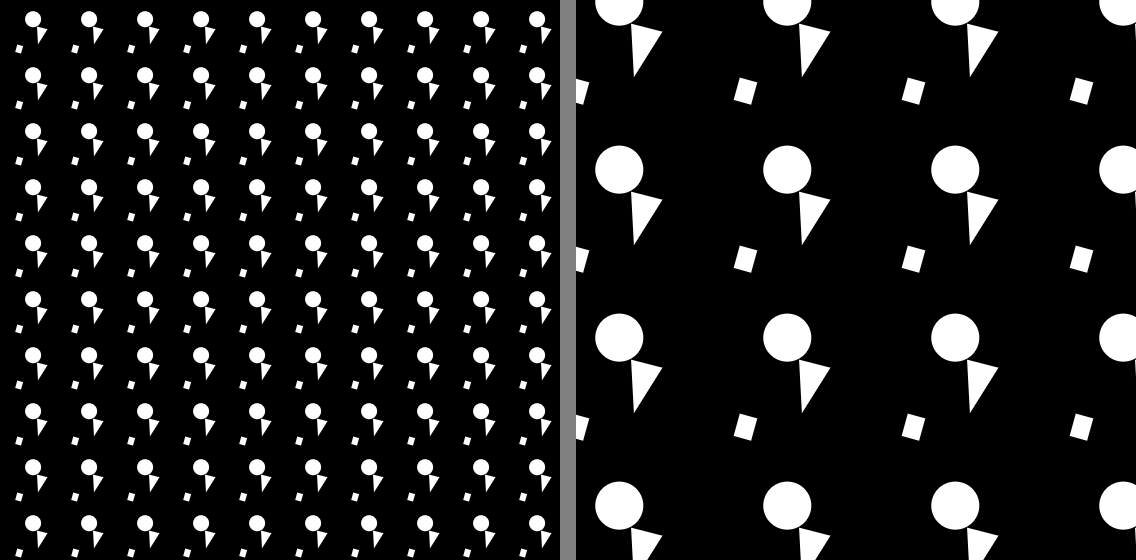
Left, the full canvas; right, a detail of the centre.
Reproduce this pattern procedurally as a Shadertoy shader.

```glsl
// A ten by ten grid of white motifs on black: a disc, a leaning triangle
// touching it from below, and a small tilted block. Each cell is the union
// of three signed distances, measured in cell widths.

float disc(vec2 p, float radius) {
    return length(p) - radius;
}

float block(vec2 p, vec2 halfSize, float angle) {
    float c = cos(angle), s = sin(angle);
    vec2 d = abs(mat2(c, -s, s, c) * p) - halfSize;
    return length(max(d, 0.0)) + min(max(d.x, d.y), 0.0);
}

// Signed distance to the line a-b, positive on its left side
float leftOf(vec2 p, vec2 a, vec2 b) {
    vec2 edge = normalize(b - a);
    return dot(p - a, vec2(-edge.y, edge.x));
}

// Corners run clockwise
float triangle(vec2 p, vec2 a, vec2 b, vec2 c) {
    return max(leftOf(p, a, b), max(leftOf(p, b, c), leftOf(p, c, a)));
}

void mainImage(out vec4 fragColor, in vec2 fragCoord) {
    const float repeats = 10.0;
    vec2 cell = fract(fragCoord / iResolution.xy * repeats);

    // Union of the three shapes
    float shape = disc(cell - vec2(0.591, 0.657), 0.143);
    shape = min(shape, triangle(cell, vec2(0.661, 0.526), vec2(0.848, 0.478), vec2(0.678, 0.207)));
    shape = min(shape, block(cell - vec2(0.342, 0.124), vec2(0.054, 0.069), -0.27));

    // Edge softened over one pixel
    float pixel = repeats / min(iResolution.x, iResolution.y);
    float ink = clamp(0.5 - shape / pixel, 0.0, 1.0);
    fragColor = vec4(vec3(ink), 1.0);
}
```
